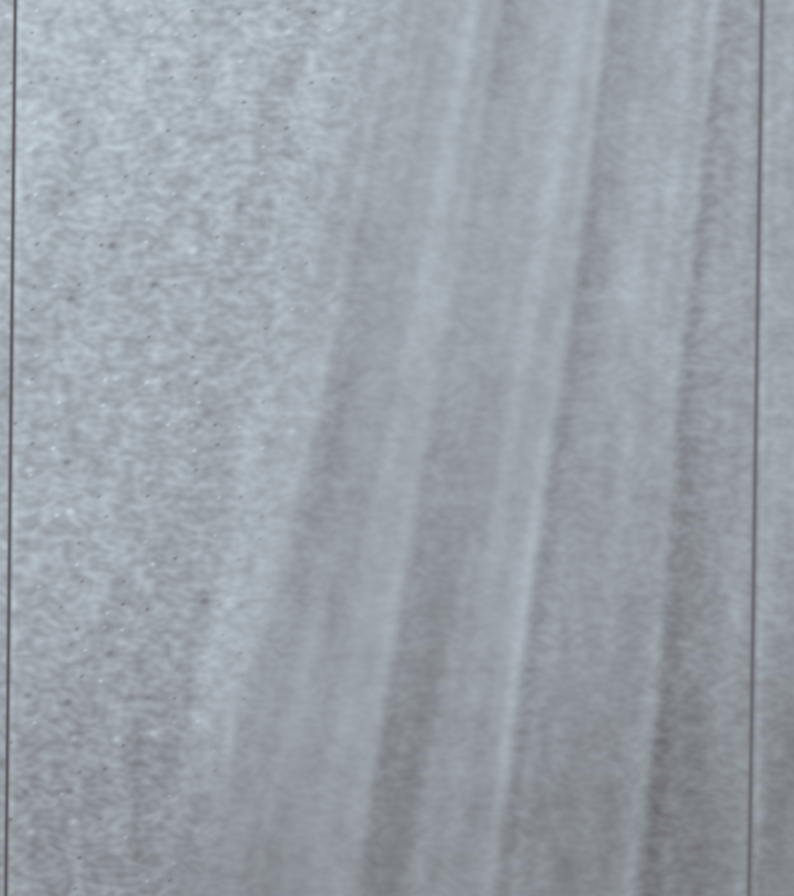
A WebGL 2 fragment shader for this texture:

```glsl
#version 300 es
precision highp float;
// Blue-grey stone tile with slanted sediment streaks, rough grain and two upright joints.

#define DARK_STONE vec3(0.47, 0.48, 0.50)
#define LIGHT_STONE vec3(0.69, 0.73, 0.76)
#define SLANT 0.26
#define FAN 0.24
#define BAND_GAP 0.156
#define BAND_DEPTH 0.40
#define VEIN_DEPTH 0.34
#define ROUGH_GRAIN 0.52
#define SMOOTH_GRAIN 0.17
#define FLECK_DEPTH 0.50
#define JOINT_WIDTH 0.0022

uniform vec2 u_resolution;
out vec4 fragColor;

vec3 hash3(vec2 p) {
    vec3 q = fract(p.xyx * vec3(0.1031, 0.1030, 0.0973));
    q += dot(q, q.yxz + 33.33);
    return fract((q.xxy + q.yzz) * q.zyx);
}

float cornerSlope(vec2 cell, vec2 offset) {
    float angle = 6.2832 * hash3(cell).x;
    return dot(vec2(cos(angle), sin(angle)), offset);
}

// Gradient noise, roughly -0.7 to 0.7
float noise(vec2 p) {
    vec2 i = floor(p), f = p - i;
    vec2 u = f * f * f * (f * (f * 6.0 - 15.0) + 10.0);
    vec2 e = vec2(0.0, 1.0);
    return mix(mix(cornerSlope(i, f), cornerSlope(i + e.yx, f - e.yx), u.x),
               mix(cornerSlope(i + e.xy, f - e.xy), cornerSlope(i + 1.0, f - 1.0), u.x), u.y);
}

// Dark bands: crisp left edge with a pale ridge, slow fade to the right
float bands(float s, float y) {
    float tone = 0.0;
    for (int i = 0; i < 4; i++) {
        float id = float(i);
        float d = s - 0.245 - BAND_GAP * id + 0.012 * noise(vec2(y * 2.5, id * 7.3));
        float strength = clamp(0.55 + 1.1 * noise(vec2(y * 2.2 + 4.0, id * 5.7 + 2.4)), 0.1, 1.0);
        float fade = 0.03 + 0.04 * hash3(vec2(id, 9.0)).x;
        float shadow = smoothstep(-0.010, 0.012, d) * exp(-max(d, 0.0) / fade);
        float ridge = exp(-pow((d + 0.012) / 0.008, 2.0));
        tone += strength * (0.28 * ridge - shadow);
    }
    return tone;
}

// Scattered slanted pits and a few bright chips
float flecks(vec2 p) {
    float tone = 0.0;
    for (int i = 0; i < 2; i++) {
        vec2 q = p * (20.0 + 19.0 * float(i)) + 31.0 * float(i);
        vec3 h = hash3(floor(q));
        vec2 d = fract(q) - 0.3 - 0.4 * h.xy;
        d = vec2(d.x + 0.5 * d.y, d.y - 0.5 * d.x);
        float spot = exp(-dot(d * d, vec2(70.0, 150.0)));
        float kind = h.z > 0.86 ? 0.8 : -1.0;
        tone += spot * kind * smoothstep(0.60, 0.75, h.z);
    }
    return tone;
}

float jointLine(float d, float width) {
    return exp(-pow(d / width, 2.0));
}

void main() {
    vec2 p = gl_FragCoord.xy / u_resolution.y;
    float s = (p.x - SLANT * p.y) / (1.0 - FAN * p.y);
    float rough = 1.0 - smoothstep(0.10, 0.30, s);
    float streaky = smoothstep(0.02, 0.28, s);

    // Broad light falling from the upper left
    float tone = 0.63 + 0.34 * p.y - 0.25 * p.x;
    tone -= 0.17 * (1.0 - smoothstep(0.0, 0.35, p.y));
    tone += 0.16 * noise(p * 3.0 + 8.0);

    // Streaks along the slanted bedding
    float band = bands(s, p.y);
    float veins = noise(vec2(s * 15.0, p.y * 1.3 + 3.0))
                + 0.6 * noise(vec2(s * 38.0 + 5.0, p.y * 2.2));
    tone += BAND_DEPTH * band + VEIN_DEPTH * veins * mix(0.4, 1.0, streaky);

    // Soft mottling and fine surface grain
    vec2 warped = p + 0.006 * vec2(noise(p * 24.0), noise(p * 24.0 + 50.0));
    float grain = 0.65 * noise(warped * vec2(88.0, 125.0))
                + 0.65 * noise(warped * vec2(42.0, 62.0) + 17.0);
    float grainDepth = mix(SMOOTH_GRAIN, ROUGH_GRAIN, rough) + 0.18 * clamp(-band, 0.0, 1.0);
    grainDepth += 0.10 * smoothstep(0.52, 0.75, s);
    tone += grainDepth * grain + 0.13 * noise(p * vec2(22.0, 17.0));
    tone += FLECK_DEPTH * flecks(p) * mix(0.06, 1.0, rough);

    // Joints at both sides, the right one softer with a pale lip
    float left = p.x - 0.0065 - 0.0105 * p.y;
    float right = p.x - 0.836 - 0.0145 * p.y;
    tone = mix(tone, -0.60, 0.9 * jointLine(left, JOINT_WIDTH));
    tone = mix(tone, -0.25, 0.8 * jointLine(right, JOINT_WIDTH * 1.25));
    tone -= 0.12 * jointLine(right, 0.010);
    tone += 0.14 * jointLine(right - 0.008, 0.004) + 0.12 * jointLine(left - 0.006, 0.003);

    fragColor = vec4(mix(DARK_STONE, LIGHT_STONE, clamp(tone, -1.0, 1.3)), 1.0);
}
```
